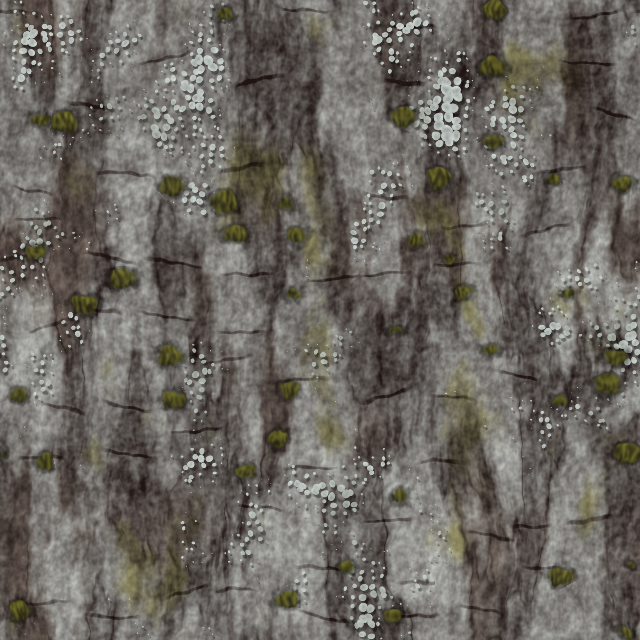
Give the GLSL for this texture, as a Shadertoy shader.

```glsl
// Weathered tree bark with vertical fissures, pale lichen and small moss clumps; tiles seamlessly.

const vec3 BARK_DARK   = vec3(0.26, 0.23, 0.22);
const vec3 BARK_LIGHT  = vec3(0.72, 0.73, 0.71);
const vec3 BARK_BROWN  = vec3(0.31, 0.25, 0.22);
const vec3 LICHEN_PALE = vec3(0.76, 0.79, 0.77);
const vec3 LICHEN_GREY = vec3(0.60, 0.63, 0.58);
const vec3 MOSS_DARK   = vec3(0.17, 0.16, 0.08);
const vec3 MOSS_LIGHT  = vec3(0.47, 0.46, 0.16);
const vec3 ALGAE       = vec3(0.40, 0.38, 0.22);
const vec3 RUST        = vec3(0.50, 0.29, 0.20);

const vec2 STRIP_FREQ  = vec2(11.0, 3.0);   // fissures across and along the trunk
const vec2 MOTTLE_FREQ = vec2(26.0, 19.0);
const vec2 FIBRE_FREQ  = vec2(64.0, 10.0);
const vec2 GRAIN_FREQ  = vec2(100.0, 84.0);
const vec2 CRACK_FREQ  = vec2(9.0, 13.0);
const vec2 LOBE_FREQ   = vec2(68.0);
const vec2 MOSS_FREQ   = vec2(12.0);
const float FISSURE_TONE  = 0.17;
const float PLATE_TONE    = 0.58;
const float LICHEN_LEVEL  = 0.50;           // higher means less lichen
const float MOSS_CHANCE   = 0.32;
const float CRACK_CHANCE  = 0.50;

vec2 hash2(vec2 cell) {
    uvec2 v = uvec2(ivec2(cell)) * 1664525u + 1013904223u;
    for (int i = 0; i < 2; i++) {
        v.x += v.y * 1664525u;
        v.y += v.x * 1664525u;
        v ^= v >> 16u;
    }
    return vec2(v >> 8u) / 16777216.0;
}

vec2 wrapCell(vec2 cell, vec2 period, float seed) {
    return floor(mod(cell + 0.5, period)) + seed * 101.0;
}

float corner(vec2 cell, vec2 f, vec2 offset, vec2 period, float seed) {
    float angle = 6.2832 * hash2(wrapCell(cell + offset, period, seed)).x;
    return dot(vec2(cos(angle), sin(angle)), f - offset);
}

// Gradient noise that repeats once per canvas, about -1 to 1
float noise(vec2 uv, vec2 freq, float seed) {
    vec2 p = uv * freq, c = floor(p), f = p - c;
    vec2 u = f * f * f * (f * (f * 6.0 - 15.0) + 10.0);
    float low  = mix(corner(c, f, vec2(0, 0), freq, seed), corner(c, f, vec2(1, 0), freq, seed), u.x);
    float high = mix(corner(c, f, vec2(0, 1), freq, seed), corner(c, f, vec2(1, 1), freq, seed), u.x);
    return 1.4 * mix(low, high, u.y);
}

float fbm(vec2 uv, vec2 freq, int octaves, float seed) {
    float sum = 0.0, amp = 0.5;
    for (int i = 0; i < octaves; i++) {
        sum += amp * noise(uv, freq, seed + float(i));
        freq *= 2.0;
        amp *= 0.5;
    }
    return sum;
}

// Nearest scattered point: offset in cells (xy) and its random values (zw)
vec4 scatter(vec2 uv, vec2 freq, float seed) {
    vec2 p = uv * freq, c = floor(p);
    vec4 best = vec4(9.0);
    for (int y = -1; y <= 1; y++)
    for (int x = -1; x <= 1; x++) {
        vec2 cell = c + vec2(x, y);
        vec2 id = wrapCell(cell, freq, seed);
        vec2 o = p - cell - 0.15 - 0.7 * hash2(id);
        if (dot(o, o) < dot(best.xy, best.xy)) best = vec4(o, hash2(id + 5077.0));
    }
    return best;
}

// Scalloped lichen islands, positive inside
float lichenField(vec2 uv) {
    float cluster = fbm(uv, vec2(11.0, 10.0), 3, 40.0) + 0.6 * noise(uv, vec2(4.0, 3.0), 44.0);
    float lobe = 0.42 - length(scatter(uv, LOBE_FREQ, 45.0).xy);
    return cluster + 0.9 * lobe - LICHEN_LEVEL;
}

void mainImage(out vec4 fragColor, in vec2 fragCoord) {
    vec2 uv = fragCoord / iResolution.xy;
    vec2 bend = vec2(noise(uv, vec2(4.0), 1.0), noise(uv, vec2(4.0), 2.0));
    vec2 ragged = vec2(noise(uv, vec2(42.0), 3.0), noise(uv, vec2(42.0), 4.0));
    vec2 q = uv + 0.025 * bend + 0.004 * ragged;

    // Plates, fissures and surface relief
    float strips = fbm(q, STRIP_FREQ, 5, 10.0);
    float plate = smoothstep(-0.13, 0.11, strips);
    float mottle = fbm(q, MOTTLE_FREQ, 4, 16.0);
    float relief = mottle - fbm(q + vec2(-0.002, 0.003), MOTTLE_FREQ, 4, 16.0);
    float grain = fbm(uv, GRAIN_FREQ, 2, 21.0);
    float fibre = fbm(q, FIBRE_FREQ, 3, 24.0);
    float broad = noise(uv, vec2(4.0, 3.0), 28.0);
    float tone = mix(FISSURE_TONE, PLATE_TONE, plate) + 0.45 * mottle + 0.5 * relief
               + 0.42 * grain + 0.25 * broad + fibre * mix(0.45, 0.15, plate);
    tone -= 0.25 * (1.0 - smoothstep(0.0, 0.05, abs(strips + 0.10))) * smoothstep(-0.2, 0.3, mottle + broad);

    // Short cross cracks
    vec4 crack = scatter(q, CRACK_FREQ, 30.0);
    float line = 1.0 - smoothstep(0.015, 0.05, abs(crack.y + (crack.w - 0.5) * 0.5 * crack.x));
    line *= (1.0 - smoothstep(0.2, 0.42, abs(crack.x))) * step(crack.z, CRACK_CHANCE);
    tone -= 0.4 * line;

    vec3 color = mix(BARK_DARK, BARK_LIGHT, clamp(tone, -0.3, 1.05));
    float brown = (1.0 - plate) * smoothstep(-0.1, 0.5, noise(uv, vec2(7.0, 4.0), 32.0));
    color = mix(color, BARK_BROWN * (0.85 + 0.8 * tone), 0.6 * brown);

    // Algae stains and rare rusty flakes
    float stain = smoothstep(0.16, 0.48, fbm(q, vec2(9.0, 5.0), 4, 34.0));
    color = mix(color, ALGAE * (0.65 + 0.8 * tone), 0.75 * stain);
    vec4 flake = scatter(q, vec2(4.0), 38.0);
    float rust = (1.0 - smoothstep(0.045, 0.065, length(flake.xy))) * step(0.88, flake.z);
    color = mix(color, RUST * (0.8 + 0.5 * tone), 0.8 * rust);

    // Lichen with a soft shadow below
    vec2 leaf = uv + 0.003 * ragged;
    float field = lichenField(leaf);
    float shadow = smoothstep(-0.05, 0.12, lichenField(leaf + vec2(-0.003, 0.005)));
    color *= 1.0 - 0.35 * shadow;
    float age = smoothstep(-0.2, 0.7, noise(uv, vec2(8.0), 48.0) + 0.4 * mottle);
    vec3 lichen = mix(LICHEN_PALE, LICHEN_GREY, 0.6 * age) * (0.97 + 0.22 * grain + 0.25 * relief);
    lichen *= 1.0 - 0.12 * smoothstep(0.15, 0.5, field);
    color = mix(color, lichen, smoothstep(-0.02, 0.07, field));

    // Bristly moss clumps
    vec4 clump = scatter(uv + 0.004 * ragged, MOSS_FREQ, 50.0);
    float radius = mix(0.11, 0.24, clump.w);
    float reach = length(clump.xy * vec2(0.9, 1.15)) + 0.12 * mottle + 0.06 * grain;
    float grows = step(clump.z, MOSS_CHANCE);
    color *= 1.0 - 0.35 * grows * (1.0 - smoothstep(radius, radius + 0.12, reach));
    float bristle = noise(q, vec2(150.0, 70.0), 55.0);
    float glow = clamp(0.42 + 0.6 * bristle + 1.6 * clump.y + 0.3 * grain, 0.0, 1.0);
    float moss = grows * (1.0 - smoothstep(radius - 0.05, radius + 0.02, reach));
    color = mix(color, mix(MOSS_DARK, MOSS_LIGHT, glow), 0.9 * moss);

    fragColor = vec4(clamp(color, 0.0, 1.0), 1.0);
}
```
